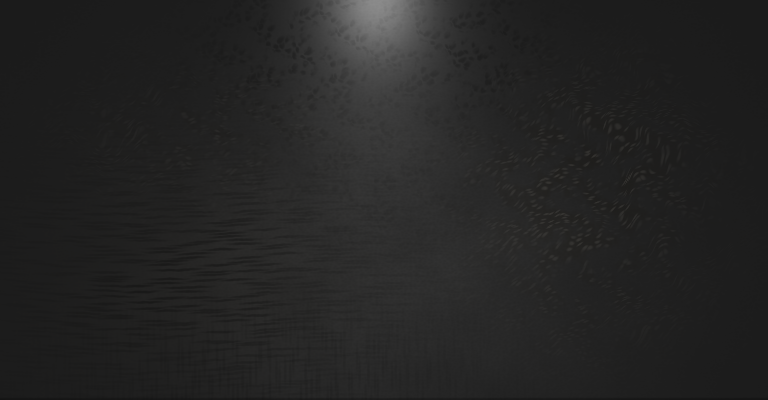
This background is drawn by a WebGL 1 fragment shader. Its source:

```glsl
precision highp float;

uniform vec2 u_resolution;

#define EDGE_GREY 0.105
#define LAMP_POS vec2(0.945, 1.01)
#define CORE_GAIN 0.27
#define HALO_GAIN 0.16
#define WALL_GAIN 0.075
#define FLECK_GAIN 0.085
#define STREAK_GAIN 0.30
#define WEAVE_GAIN 0.10
#define SCUFF_GAIN 0.22
#define GRAIN_GAIN 0.07
#define WARM_TINT vec3(1.03, 1.0, 0.94)

vec2 hash2(vec2 p) {
  vec2 q = vec2(dot(p, vec2(127.1, 311.7)), dot(p, vec2(269.5, 183.3)));
  return fract(sin(q) * 43758.55);
}

// Distance to the nearest scattered cell point
float cellular(vec2 p) {
  vec2 cell = floor(p);
  vec2 local = fract(p);
  float nearest = 4.0;
  for (int j = -1; j <= 1; j++) {
    for (int i = -1; i <= 1; i++) {
      vec2 offset = vec2(float(i), float(j));
      vec2 delta = offset + hash2(cell + offset) - local;
      nearest = min(nearest, dot(delta, delta));
    }
  }
  return sqrt(nearest);
}

// Soft irregular field from rotated, layered sines, about -1 to 1
float cloud(vec2 p) {
  float sum = 0.0;
  float gain = 0.5;
  for (int i = 0; i < 4; i++) {
    sum += gain * sin(p.x + 1.7 * sin(p.y)) * cos(p.y + 0.8 * sin(p.x));
    p = mat2(0.8, 0.6, -0.6, 0.8) * p * 1.9 + 2.3;
    gain *= 0.55;
  }
  return sum;
}

float glow(vec2 p, vec2 center, vec2 radius) {
  vec2 d = (p - center) / radius;
  return exp(-dot(d, d));
}

vec2 rotate(vec2 p, float angle) {
  float c = cos(angle);
  float s = sin(angle);
  return vec2(c * p.x + s * p.y, c * p.y - s * p.x);
}

void main() {
  vec2 p = gl_FragCoord.xy / u_resolution.y;
  p.x += 0.5 * (1.925 - u_resolution.x / u_resolution.y);
  float mottle = cloud(p * 9.0);
  float fine = cloud(p * 31.0 + 4.0);

  // Lamp at the top and the faintly lit wall below
  float core = glow(p, LAMP_POS, vec2(0.115, 0.14));
  float halo = glow(p, LAMP_POS, vec2(0.205, 0.38));
  float wall = glow(p, vec2(0.96, 0.34), vec2(0.60, 0.49));
  float grey = EDGE_GREY + CORE_GAIN * core + HALO_GAIN * halo;
  grey += WALL_GAIN * wall * (1.0 + 0.22 * mottle);

  // Long dark grooves on the lower left
  vec2 groove = p + vec2(0.0, 0.012 * sin(p.x * 5.0) + 0.003 * fine);
  float streak = 1.0 - smoothstep(0.12, 0.5, cellular(groove * vec2(7.0, 100.0)));
  float streakArea = glow(p, vec2(0.52, 0.30), vec2(0.40, 0.27));
  grey *= 1.0 - STREAK_GAIN * streak * streakArea * (0.8 + 0.5 * mottle);

  // Crossing threads near the bottom
  float thread = 1.0 - smoothstep(0.1, 0.5, cellular(p * vec2(90.0, 9.0) + 17.0));
  float weaveArea = glow(p, vec2(0.70, 0.06), vec2(0.50, 0.17));
  grey *= 1.0 - WEAVE_GAIN * thread * weaveArea;

  // Dark scuffs beside the lamp and over the middle
  float scuff = 1.0 - smoothstep(0.15, 0.55, cellular(p * 52.0 + 0.8 * fine));
  float scuffArea = glow(p, vec2(0.72, 0.88), vec2(0.20, 0.18));
  scuffArea += glow(p, vec2(1.20, 0.88), vec2(0.16, 0.17));
  scuffArea += 0.35 * glow(p, vec2(0.92, 0.55), vec2(0.32, 0.22));
  grey *= 1.0 - SCUFF_GAIN * scuff * scuffArea * smoothstep(-0.35, 0.3, fine);

  // Fine grain, fading into the dark margins
  float grain = cellular(p * vec2(110.0, 150.0)) - 0.5;
  grey *= 1.0 + GRAIN_GAIN * grain * (0.3 + wall);

  // Short slanted highlights on both shoulders
  float slant = mix(0.22, 0.48, smoothstep(0.5, 1.4, p.x)) + 0.10 * mottle;
  vec2 grainRun = rotate(p - vec2(0.96, 0.5), slant) * vec2(32.0, 92.0);
  float fleck = 1.0 - smoothstep(0.08, 0.40, cellular(grainRun));
  float fleckArea = glow(p, vec2(1.46, 0.56), vec2(0.25, 0.23));
  fleckArea += 0.40 * glow(p, vec2(0.52, 0.67), vec2(0.30, 0.16));
  fleckArea += 0.30 * glow(p, vec2(1.48, 0.27), vec2(0.22, 0.17));
  fleckArea *= smoothstep(-0.5, 0.5, fine + 0.5 * mottle);
  grey *= 1.0 - 0.10 * min(fleckArea, 1.0);
  grey += FLECK_GAIN * fleck * fleckArea;

  // Thin shaded lower rim
  grey *= mix(0.75, 1.0, smoothstep(0.002, 0.008, p.y));

  float warmth = min(fleckArea + 0.4 * streakArea, 1.0);
  vec3 color = grey * mix(vec3(1.0), WARM_TINT, warmth);
  gl_FragColor = vec4(color, 1.0);
}
```
